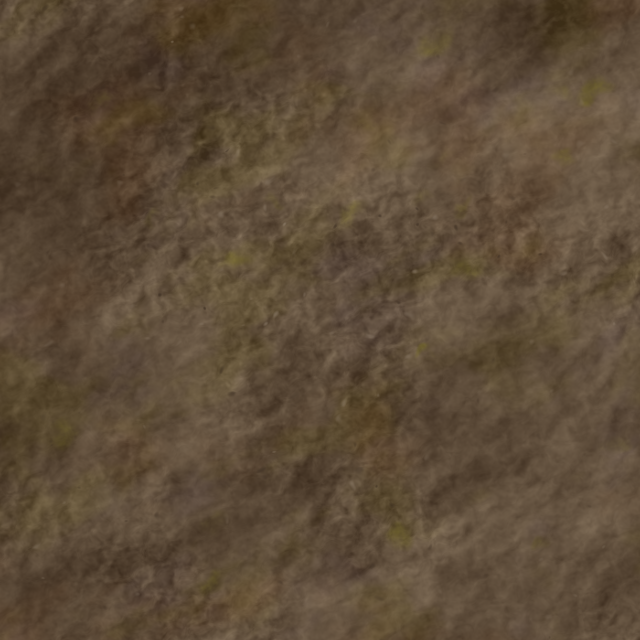
A three.js fragment shader for this texture:

```glsl
varying vec2 vUv;

#define STREAK_ANGLE 0.46
#define BROAD_CONTRAST 0.44
#define CLUMP_CONTRAST 0.34
#define RELIEF_CONTRAST 0.36
#define GRAIN_CONTRAST 0.17
#define TINT_STRENGTH 0.55
#define MOSS_STRENGTH 0.50
#define FLECK_STRENGTH 0.50

const vec3 DARK_EARTH = vec3(0.258, 0.194, 0.135);
const vec3 PALE_EARTH = vec3(0.480, 0.408, 0.325);
const vec3 OLIVE_TINT = vec3(-0.005, 0.004, -0.055);
const vec3 VIOLET_TINT = vec3(-0.008, -0.008, 0.030);
const vec3 RUST_TINT = vec3(0.024, -0.004, -0.020);
const vec3 MOSS = vec3(0.38, 0.35, 0.07);
const vec3 PALE_GRIT = vec3(0.58, 0.52, 0.45);
const vec3 DARK_GRIT = vec3(0.20, 0.15, 0.11);

float hash(vec2 p) {
  vec3 h = fract(vec3(p.xyx) * 0.1031);
  h += dot(h, h.yzx + 33.33);
  return fract((h.x + h.y) * h.z);
}

vec2 hash2(vec2 p) {
  return vec2(hash(p + 17.0), hash(p + 91.0));
}

// Signed value noise
float noise(vec2 p) {
  vec2 cell = floor(p);
  vec2 f = fract(p);
  f = f * f * (3.0 - 2.0 * f);
  float low = mix(hash(cell), hash(cell + vec2(1.0, 0.0)), f.x);
  float high = mix(hash(cell + vec2(0.0, 1.0)), hash(cell + 1.0), f.x);
  return 2.0 * mix(low, high, f.y) - 1.0;
}

mat2 rotation(float angle) {
  float c = cos(angle);
  float s = sin(angle);
  return mat2(c, -s, s, c);
}

// Four octaves, turned slightly to hide the lattice
float fbm(vec2 p) {
  float sum = 0.0;
  float weight = 0.52;
  for (int i = 0; i < 4; i++) {
    sum += weight * noise(p);
    p = rotation(0.35) * p * 2.03 + 13.7;
    weight *= 0.52;
  }
  return sum;
}

// Soft spots in jittered cells, each with its own size and strength
float scatter(vec2 p, float share, float radius, float seed) {
  vec2 cell = floor(p);
  float mask = 0.0;
  for (int y = -1; y <= 1; y++) {
    for (int x = -1; x <= 1; x++) {
      vec2 id = cell + vec2(float(x), float(y));
      vec2 offset = p - id - hash2(id + seed);
      float size = radius * mix(0.5, 1.2, hash(id + seed + 5.0));
      float strength = mix(0.3, 1.0, hash(id + seed + 9.0));
      float present = step(hash(id + seed + 3.0), share);
      float spot = 1.0 - smoothstep(0.1, 1.0, length(offset) / size);
      mask = max(mask, spot * strength * present);
    }
  }
  return mask;
}

void main() {
  // Coordinates along and across the streaks; only the broad forms bend
  vec2 along = rotation(STREAK_ANGLE) * vUv + 3.0;
  vec2 bent = along + 0.022 * vec2(noise(vUv * 6.0 + 40.0), noise(vUv * 6.0 + 70.0));
  vec2 crumbled = along + 0.006 * vec2(noise(vUv * 60.0), noise(vUv * 60.0 + 30.0));

  // Brightness from broad streaks down to fine grain
  float broad = fbm(bent * vec2(2.6, 6.0));
  float clumps = fbm(bent * vec2(13.0, 19.0) + 25.0);
  vec2 reliefPoint = crumbled * vec2(38.0, 48.0) + 60.0;
  float relief = fbm(reliefPoint) - fbm(reliefPoint + vec2(0.35, -0.45));
  float grain = noise(along * vec2(125.0, 160.0) + 80.0);
  grain += 0.7 * noise(rotation(0.6) * along * 230.0 + 95.0);
  float roughness = 0.7 + 0.6 * smoothstep(-0.2, 0.5, fbm(vUv * 5.0 + 9.0));

  float tone = 0.49 + BROAD_CONTRAST * broad + CLUMP_CONTRAST * clumps;
  tone += roughness * (RELIEF_CONTRAST * relief + 0.5 * GRAIN_CONTRAST * grain);
  vec3 color = mix(DARK_EARTH, PALE_EARTH, clamp(tone, -0.1, 1.2));

  // Faint mottled patches of olive, violet and rust
  float olive = smoothstep(0.0, 0.55, fbm(bent * vec2(9.0, 14.0) + 110.0));
  float violet = smoothstep(0.10, 0.60, fbm(bent * vec2(8.0, 13.0) + 150.0));
  float rust = smoothstep(0.10, 0.60, fbm(bent * vec2(6.0, 9.0) + 190.0));
  color += TINT_STRENGTH * (olive * OLIVE_TINT + violet * VIOLET_TINT + rust * RUST_TINT);

  // Small ragged moss spots
  vec2 ragged = bent + 0.012 * vec2(noise(vUv * 50.0), noise(vUv * 50.0 + 30.0));
  float moss = scatter(ragged * vec2(11.0, 17.0), 0.15, 0.36, 20.0);
  moss *= 0.7 + 0.6 * clumps + 0.2 * grain;
  color = mix(color, MOSS * (0.8 + 0.4 * tone), clamp(MOSS_STRENGTH * moss, 0.0, 1.0));

  // Sparse pale and dark grit, gathered where the ground is rough
  vec2 gritPoint = crumbled * vec2(48.0, 54.0);
  float paleGrit = scatter(gritPoint, 0.035, 0.36, 50.0);
  float darkGrit = scatter(gritPoint, 0.05, 0.34, 80.0);
  float gritAmount = FLECK_STRENGTH * (roughness - 0.25);
  color = mix(color, PALE_GRIT, gritAmount * paleGrit);
  color = mix(color, DARK_GRIT, gritAmount * darkGrit);

  gl_FragColor = vec4(color, 1.0);
}
```
